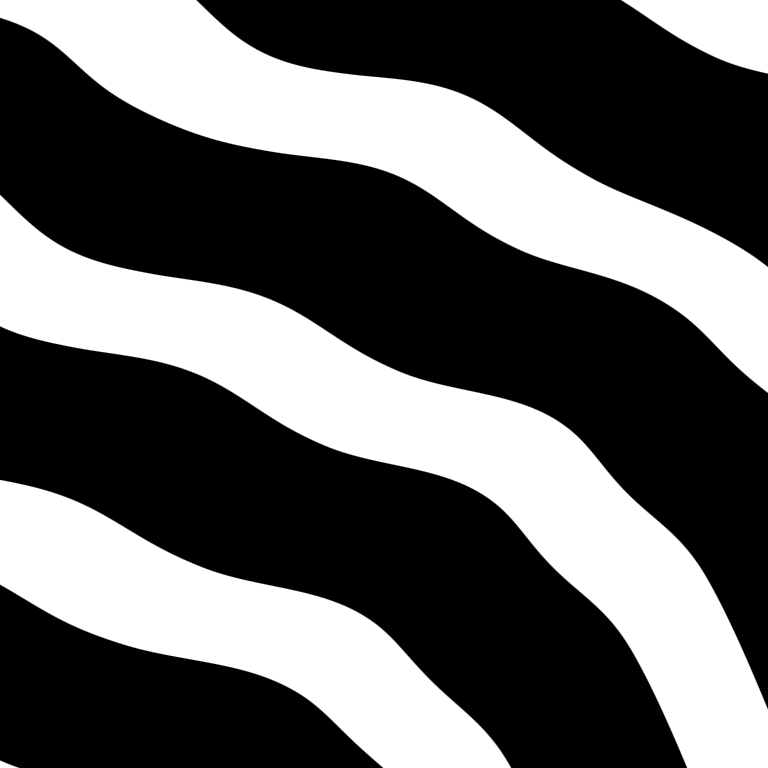
Reproduce this pattern procedurally as a Shadertoy shader.

```glsl
// Draws broad black and white diagonal bands bent by a slow wave.

// Soft round bump that locally shifts the bands
float bump(vec2 p, vec2 center, float sharpness) {
    vec2 d = p - center;
    return exp(-sharpness * dot(d, d));
}

// Band phase: one unit per black and white pair, p.y runs downwards
float bandPhase(vec2 p) {
    float s = p.x + p.y;
    float phase = 2.65 * p.y - 1.28 * p.x;

    // Ripple along the diagonal, fading towards the lower right
    phase += 0.06 * cos(11.2 * (s - 0.7)) * (1.0 - smoothstep(1.3, 1.7, s));

    // Gentle step, then a steady bend that steepens the bands
    phase += 0.142 * smoothstep(0.55, 1.0, s) - 0.052;
    float q = s - 1.55;
    phase -= 0.8 * (q + sqrt(q * q + 0.04));

    // Local irregularities
    phase -= 0.09 * bump(p, vec2(0.11, 0.11), 90.0);
    phase -= 0.10 * bump(p, vec2(0.96, 0.29), 50.0);
    phase -= 0.06 * bump(p, vec2(0.03, 0.78), 50.0);
    phase += 0.035 * bump(p, vec2(0.56, 0.12), 50.0);
    phase += 0.05 * bump(p, vec2(0.5, 1.0), 60.0);
    return phase;
}

void mainImage(out vec4 fragColor, in vec2 fragCoord) {
    vec2 p = fragCoord / iResolution.y;
    p.y = 1.0 - p.y;

    // White fills the last 38 percent of each period
    float phase = bandPhase(p);
    float inside = 0.19 - abs(fract(phase - 0.31) - 0.5);
    float white = clamp(inside / fwidth(phase) + 0.5, 0.0, 1.0);

    fragColor = vec4(vec3(white), 1.0);
}
```
